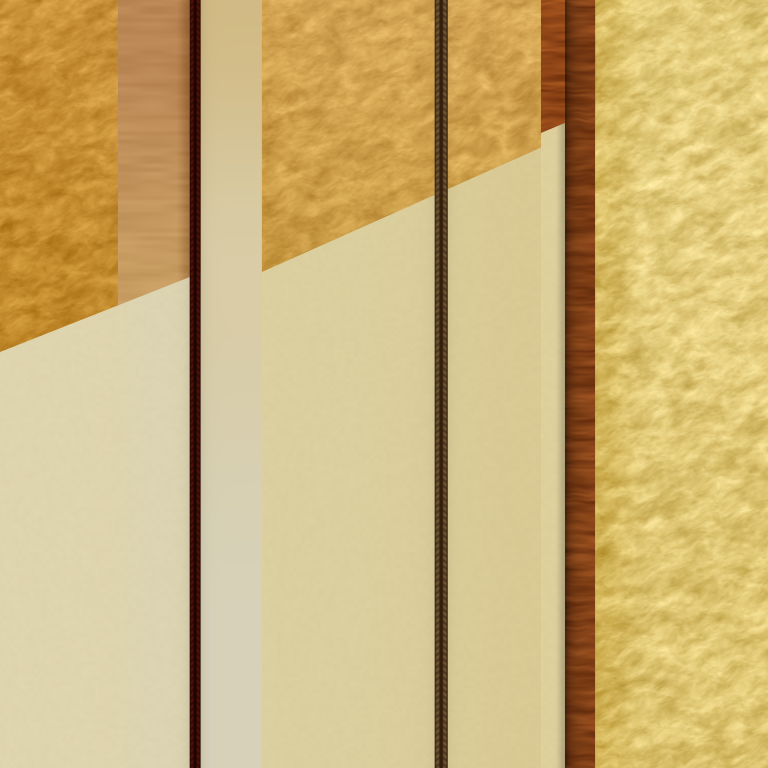
A WebGL 1 fragment shader for this background:

```glsl
precision highp float;
// Layered interior panels: mottled gold plaster above a slanted cream sheet,
// with translucent strips, two braided cords and a grained wooden post.
// Flat bands are masked by soft steps; value noise gives the plaster and grain.
uniform vec2 u_resolution;

float hash(vec2 p) {
  p = fract(p * vec2(0.1031, 0.1137));
  p += dot(p, p.yx + 33.33);
  return fract((p.x + p.y) * p.x * 7.31);
}

float noise(vec2 p) {
  vec2 cell = floor(p), f = fract(p);
  f = f * f * (3.0 - 2.0 * f);
  return mix(mix(hash(cell), hash(cell + vec2(1.0, 0.0)), f.x),
             mix(hash(cell + vec2(0.0, 1.0)), hash(cell + 1.0), f.x), f.y);
}

// Soft step one pixel wide, and a band between two positions
float edge(float at, float v) {
  return clamp((v - at) * u_resolution.y + 0.5, 0.0, 1.0);
}
float band(float from, float to, float v) {
  return edge(from, v) * (1.0 - edge(to, v));
}

// Slanted, stretched plaster mottling, centred on zero
float plaster(vec2 p) {
  vec2 q = vec2(p.x + 0.3 * p.y, p.y - 0.35 * p.x);
  q += 0.008 * noise(q * 45.0);
  float sum = 0.0, weight = 0.5;
  vec2 scale = vec2(40.0, 75.0);
  for (int i = 0; i < 4; i++) {
    sum += weight * (noise(q * scale + float(i) * 17.3) - 0.5);
    scale *= 1.85;
    weight *= 0.68;
  }
  return sum;
}

// Wood with fine horizontal grain
vec3 wood(vec2 p) {
  float wave = p.y + 0.004 * noise(p * vec2(60.0, 25.0));
  float grain = 0.6 * noise(vec2(p.x * 22.0, wave * 130.0))
              + 0.4 * noise(vec2(p.x * 45.0, wave * 330.0));
  return mix(vec3(0.40, 0.17, 0.04), vec3(0.68, 0.36, 0.14), grain);
}

// Braided cord: rounded shading with small alternating strands
vec3 cord(vec2 p, float centre, float halfWidth, vec3 dark, vec3 light) {
  float across = (p.x - centre) / halfWidth;
  float strand = 0.5 + 0.5 * sin(p.y * 780.0 + abs(across) * 4.0);
  float ridge = smoothstep(0.1, 0.45, abs(across)) * smoothstep(1.0, 0.6, abs(across));
  return mix(dark, light, ridge * (0.45 + 0.55 * strand));
}

void main() {
  vec2 p = gl_FragCoord.xy / u_resolution;
  float mottling = plaster(p);

  // Gold plaster on the upper left
  vec3 gold = mix(vec3(0.76, 0.54, 0.17), vec3(0.80, 0.62, 0.28),
                  smoothstep(0.05, 0.45, p.x));
  gold += vec3(0.03, 0.03, 0.05) * smoothstep(0.6, 1.0, p.y);
  gold += mottling * vec3(0.22, 0.24, 0.22);

  // Translucent brown strip and upper wooden panel
  vec3 veil = mix(vec3(0.78, 0.61, 0.38), vec3(0.73, 0.53, 0.33),
                  smoothstep(0.62, 0.95, p.y));
  veil += 0.05 * (noise(p * vec2(25.0, 190.0)) - 0.5);
  veil -= vec3(0.09, 0.11, 0.10) * smoothstep(0.228, 0.247, p.x);
  vec3 timber = wood(p);
  vec3 upper = mix(gold, veil, band(0.1536, 0.247, p.x));
  upper = mix(upper, timber * 1.08, edge(0.7044, p.x));

  // Cream sheet, its slanted top broken at each layer
  vec3 cream = mix(vec3(0.87, 0.83, 0.68), vec3(0.86, 0.81, 0.62),
                   smoothstep(0.1, 0.4, p.x));
  cream = mix(cream, vec3(0.86, 0.83, 0.71),
              0.7 * smoothstep(0.14, 0.20, p.x) * (1.0 - edge(0.247, p.x)));
  cream -= vec3(0.01, 0.02, 0.04) * smoothstep(0.45, 0.7, p.x);
  cream += vec3(0.02, 0.025, 0.035) * band(0.7044, 0.7357, p.x);
  cream *= 1.0 - 0.22 * smoothstep(0.722, 0.737, p.x);
  cream += 0.012 * (noise(p * 190.0) - 0.5);
  float slope = 0.5417 + 0.395 * p.x;
  slope = mix(slope, 0.6458 + 0.446 * (p.x - 0.341), edge(0.30, p.x));
  slope = mix(slope, 0.8268 + 0.42 * (p.x - 0.7044), edge(0.7044, p.x));
  vec3 color = mix(upper, cream, edge(slope, p.y));
  color = mix(cream, upper, edge(slope, p.y));

  // Pale full-height strip
  vec3 pale = mix(vec3(0.84, 0.82, 0.72), vec3(0.85, 0.80, 0.65), smoothstep(0.2, 0.65, p.y));
  pale = mix(pale, vec3(0.82, 0.73, 0.52), smoothstep(0.65, 1.0, p.y));
  color = mix(color, pale, band(0.261, 0.341, p.x));

  // Cords with a narrow contact shadow
  color *= 1.0 - 0.22 * exp(-abs(p.x - 0.254) * 160.0);
  color *= 1.0 - 0.18 * exp(-abs(p.x - 0.5745) * 160.0);
  vec3 redCord = cord(p, 0.254, 0.0075, vec3(0.13, 0.01, 0.0), vec3(0.30, 0.08, 0.04));
  vec3 brownCord = cord(p, 0.5745, 0.0088, vec3(0.20, 0.12, 0.05), vec3(0.44, 0.34, 0.20));
  color = mix(color, redCord, band(0.247, 0.2612, p.x));
  color = mix(color, brownCord, band(0.566, 0.583, p.x));

  // Wooden post, shaded along its left side
  timber *= 0.93 - 0.48 * exp(-max(p.x - 0.7357, 0.0) * 130.0);
  color = mix(color, timber, band(0.7357, 0.775, p.x));

  // Bright plaster on the right
  vec3 bright = mix(vec3(0.81, 0.69, 0.32), vec3(0.86, 0.76, 0.43), smoothstep(0.775, 0.85, p.x));
  bright += vec3(0.03, 0.04, 0.06) * exp(-8.0 * dot(p - vec2(0.95, 0.72), p - vec2(0.95, 0.72)));
  bright += mottling * vec3(0.24, 0.28, 0.34);
  color = mix(color, bright, edge(0.775, p.x));

  gl_FragColor = vec4(clamp(color, 0.0, 1.0), 1.0);
}
```
